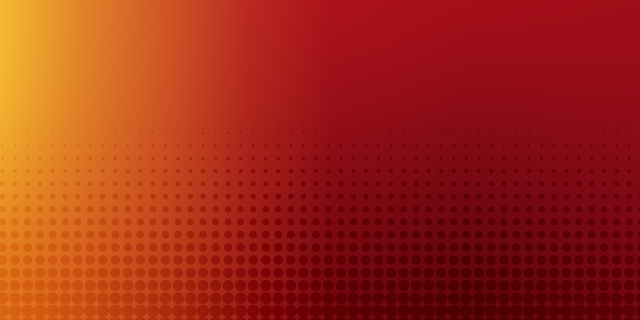
This background is drawn by a Shadertoy shader. Its source:

```glsl
const int STOP_COUNT = 7;
const float STOPS[7] = float[7](0.0, 0.13, 0.26, 0.39, 0.52, 0.73, 1.0);

// Colours along the upper and lower edges, from left to right
const vec3 UPPER[7] = vec3[7](
    vec3(0.96, 0.73, 0.19), vec3(0.88, 0.51, 0.16), vec3(0.815, 0.335, 0.15),
    vec3(0.725, 0.16, 0.125), vec3(0.675, 0.07, 0.11), vec3(0.65, 0.06, 0.10),
    vec3(0.63, 0.055, 0.095));
const vec3 LOWER[7] = vec3[7](
    vec3(0.89, 0.47, 0.11), vec3(0.84, 0.37, 0.11), vec3(0.75, 0.25, 0.10),
    vec3(0.61, 0.11, 0.08), vec3(0.46, 0.03, 0.06), vec3(0.39, 0.022, 0.055),
    vec3(0.46, 0.03, 0.075));

// Halftone layout in units of the canvas height
const vec2 DOT_SPACING = vec2(0.03917, 0.0397);
const vec2 DOT_ORIGIN = vec2(0.0469, 0.0286);
const float DOT_RADIUS = 0.0194;
const float RADIUS_STEP = 0.00119;
const float LAST_ROW = 15.0;

vec3 ramp(vec3 colors[7], float x) {
    vec3 color = colors[0];
    for (int i = 1; i < STOP_COUNT; i++) {
        float blend = (x - STOPS[i - 1]) / (STOPS[i] - STOPS[i - 1]);
        color = mix(color, colors[i], clamp(blend, 0.0, 1.0));
    }
    return color;
}

vec3 backdrop(vec2 uv) {
    float fall = smoothstep(-0.1, 0.95, 1.0 - uv.y);
    // The warm side darkens later than the red side
    fall = pow(fall, mix(2.0, 1.0, smoothstep(0.0, 0.5, uv.x)));
    return mix(ramp(UPPER, uv.x), ramp(LOWER, uv.x), fall);
}

// Coverage of a square dot grid whose radius shrinks with each row
float halftone(vec2 p, float pixel) {
    vec2 grid = (p - DOT_ORIGIN) / DOT_SPACING;
    vec2 cell = floor(grid + 0.5);
    float radius = DOT_RADIUS - RADIUS_STEP * cell.y;
    float edge = length((grid - cell) * DOT_SPACING) - radius;
    float visible = step(cell.y, LAST_ROW + 0.5);
    return visible * (1.0 - smoothstep(-0.5 * pixel, 0.5 * pixel, edge));
}

vec3 dotColor(vec3 base, float x) {
    vec3 warmShade = vec3(0.04, 0.075, 0.04);
    vec3 redShade = vec3(0.095, 0.085, 0.05);
    return max(base - mix(warmShade, redShade, smoothstep(0.0, 0.38, x)), 0.0);
}

void mainImage(out vec4 fragColor, in vec2 fragCoord) {
    vec2 uv = fragCoord / iResolution.xy;
    float pixel = 1.0 / iResolution.y;

    vec3 color = backdrop(uv);
    float dots = halftone(fragCoord * pixel, pixel);
    color = mix(color, dotColor(color, uv.x), dots);

    fragColor = vec4(color, 1.0);
}
```
